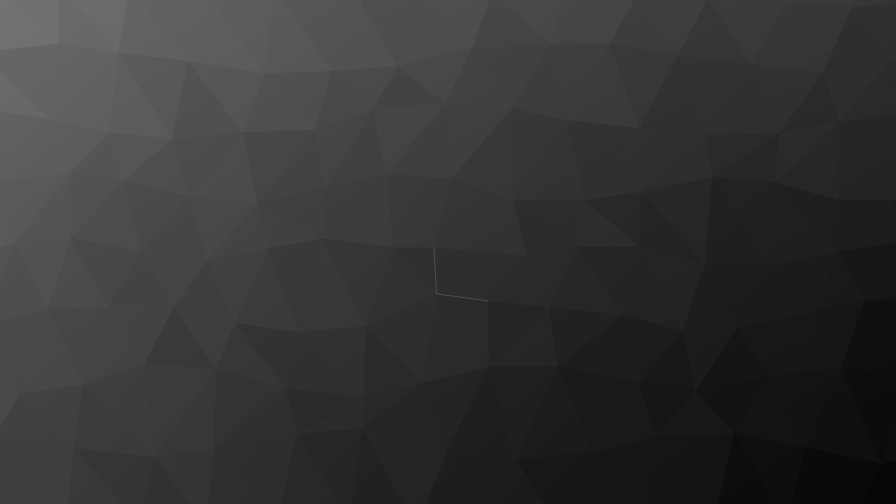
Write a Shadertoy shader that draws this background.

```glsl
// Dark low-poly backdrop: grey triangle facets fading from upper left to lower right.

// Lengths are in canvas heights, with y measured down from the top edge.
// Each mesh row: first x, column spacing, wave crest x, wave period.
const int ROW_COUNT = 9;
const vec4 ROWS[ROW_COUNT] = vec4[ROW_COUNT](
    vec4(-0.023, 0.1435, 3.2, 9.0),
    vec4(0.104, 0.139, 0.625, 0.972),
    vec4(0.083, 0.132, 0.394, 1.019),
    vec4(0.0, 0.1273, 0.475, 0.637),
    vec4(0.023, 0.126, 0.394, 0.556),
    vec4(0.102, 0.125, 0.66, 0.764),
    vec4(0.028, 0.1366, 0.694, 0.671),
    vec4(0.0, 0.1458, 0.301, 0.718),
    vec4(-0.028, 0.1435, 0.9, 9.0));
const float ROW_TOP     = -0.012;
const float ROW_SPACING = 0.1278;
const float WAVE_HEIGHT = 0.028;
const vec2  JITTER      = vec2(0.016, 0.012);

const float CENTRE_TONE = 0.193;
const vec2  TONE_SLOPE  = vec2(-0.117, -0.096);
const float TONE_CURVE  = 0.02;
const float TONE_TWIST  = 0.008;
const float FACET_VARIATION = 0.012;
const float FACET_GRADIENT  = 0.3;

// A thin highlighted corner follows two edges of the mesh.
const vec2  ACCENT_CELL   = vec2(6.0, 5.0);
const vec2  ACCENT_TOP    = vec2(0.861, 0.491);
const vec2  ACCENT_CORNER = vec2(0.866, 0.583);
const vec2  ACCENT_RIGHT  = vec2(0.968, 0.597);
const float ACCENT_RADIUS  = 0.0009;
const float ACCENT_TONE    = 0.48;
const float ACCENT_OPACITY = 0.45;

vec2 hash2(vec2 p) {
    vec3 q = fract(p.xyx * vec3(0.1031, 0.1030, 0.0973));
    q += dot(q, q.yzx + 33.33);
    return fract((q.xx + q.yz) * q.zy);
}

vec4 meshRow(float row) {
    return ROWS[clamp(int(row), 0, ROW_COUNT - 1)];
}

// Evenly spaced points on a wavy row, slightly jittered
vec2 meshVertex(vec2 id) {
    if (id == ACCENT_CELL) return ACCENT_CORNER;
    if (id == ACCENT_CELL + vec2(1, -1)) return ACCENT_TOP;
    if (id == ACCENT_CELL + vec2(1, 0)) return ACCENT_RIGHT;
    vec4 row = meshRow(id.y);
    vec2 v = vec2(row.x + id.x * row.y, ROW_TOP + id.y * ROW_SPACING);
    v.y += WAVE_HEIGHT * cos(6.2832 * (v.x - row.z) / row.w);
    return v + (hash2(id + 17.0) * 2.0 - 1.0) * JITTER;
}

float cross2(vec2 a, vec2 b) {
    return a.x * b.y - a.y * b.x;
}

float edgeSide(vec2 p, vec2 a, vec2 b) {
    return cross2(b - a, p - a) / length(b - a);
}

// Distance to the nearest triangle side, positive inside
float triangleDepth(vec2 p, vec2 a, vec2 b, vec2 c) {
    float winding = sign(cross2(b - a, c - a));
    vec3 sides = vec3(edgeSide(p, a, b), edgeSide(p, b, c), edgeSide(p, c, a)) * winding;
    return min(sides.x, min(sides.y, sides.z));
}

float segmentDistance(vec2 p, vec2 a, vec2 b) {
    vec2 ab = b - a;
    float t = clamp(dot(p - a, ab) / dot(ab, ab), 0.0, 1.0);
    return length(p - a - ab * t);
}

float backdropTone(vec2 p) {
    vec2 q = 2.0 * p / vec2(iResolution.x / iResolution.y, 1.0) - 1.0;
    return CENTRE_TONE + dot(TONE_SLOPE, q) + TONE_CURVE * dot(q, q) + TONE_TWIST * q.x * q.y;
}

// Returns coverage-weighted tone and coverage
vec2 facet(vec2 p, vec2 a, vec2 b, vec2 c, float variation, float pixel) {
    float coverage = clamp(0.5 + triangleDepth(p, a, b, c) / pixel, 0.0, 1.0);
    float tone = backdropTone(mix((a + b + c) / 3.0, p, FACET_GRADIENT));
    return vec2(tone + (variation * 2.0 - 1.0) * FACET_VARIATION, 1.0) * coverage;
}

void mainImage(out vec4 fragColor, in vec2 fragCoord) {
    float pixel = 1.0 / iResolution.y;
    vec2 p = vec2(fragCoord.x, iResolution.y - fragCoord.y) * pixel;
    float homeRow = floor((p.y - ROW_TOP) / ROW_SPACING);

    // Facets: split each nearby quad along its shorter diagonal
    vec2 sum = vec2(0.0);
    for (float y = homeRow - 1.0; y < homeRow + 1.5; y++) {
        vec4 span = 0.5 * (meshRow(y) + meshRow(y + 1.0));
        float homeColumn = floor((p.x - span.x) / span.y);
        for (float x = homeColumn - 2.0; x < homeColumn + 2.5; x++) {
            vec2 id = vec2(x, y);
            vec2 a = meshVertex(id), b = meshVertex(id + vec2(1, 0));
            vec2 c = meshVertex(id + vec2(1, 1)), d = meshVertex(id + vec2(0, 1));
            vec2 variation = hash2(id + 71.0);
            bool splitAC = distance(a, c) < distance(b, d);
            sum += facet(p, a, b, splitAC ? c : d, variation.x, pixel);
            sum += facet(p, c, d, splitAC ? a : b, variation.y, pixel);
        }
    }
    float tone = sum.y > 0.001 ? sum.x / sum.y : backdropTone(p);

    // Highlighted mesh corner
    float accentDistance = min(segmentDistance(p, ACCENT_CORNER, ACCENT_TOP),
                               segmentDistance(p, ACCENT_CORNER, ACCENT_RIGHT));
    float accent = clamp(0.5 + (ACCENT_RADIUS - accentDistance) / pixel, 0.0, 1.0);
    fragColor = vec4(vec3(mix(tone, ACCENT_TONE, accent * ACCENT_OPACITY)), 1.0);
}
```
